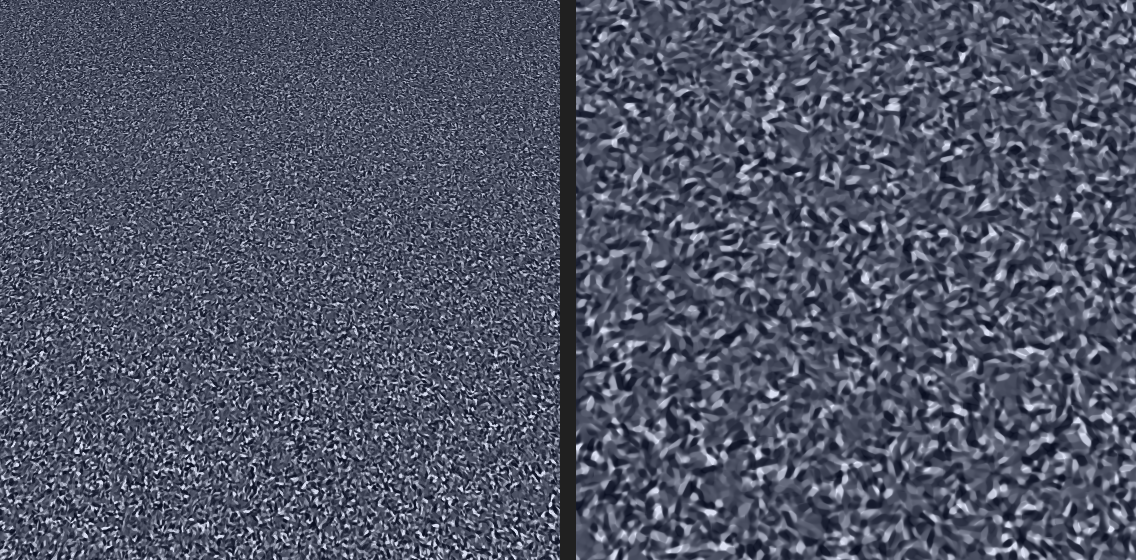
Left: the whole. Right: its middle third, enlarged.
A three.js fragment shader for this texture:

```glsl
// Short-pile blue-grey carpet seen at a slant, receding towards the top.
// Randomly turned soft fibres lie in the cells of a ground plane, a light and
// a dark one in each; their blend is normalised into a skewed tone range.

varying vec2 vUv;

vec3 hash3(vec2 cell) {
  vec3 p = fract(cell.xyx * vec3(0.1031, 0.1030, 0.0973));
  p += dot(p, p.yxz + 33.33);
  return fract((p.xxy + p.yzz) * p.zyx);
}

// Perspective: cells shrink upwards and flatten with distance
vec2 groundPlane(vec2 uv) {
  float depth = 1.0 / (2.4 - uv.y);
  return vec2((uv.x - 0.5) * depth, 2.0 * depth) * 310.0 + 400.0;
}

// Cellular noise of elongated fibres, with mean 0 and deviation near 1
float fibrePile(vec2 p) {
  vec2 home = floor(p);
  float shadeSum = 0.0;
  float powerSum = 0.004;
  for (int j = -1; j <= 1; j++) {
    for (int i = -1; i <= 1; i++) {
      vec2 cell = home + vec2(float(i), float(j));
      float cellShade = (hash3(cell + 1300.0).x - 0.5) * 3.46;
      for (int k = 0; k < 2; k++) {
        vec3 place = hash3(cell + float(k) * 517.0);
        vec3 look = hash3(cell + float(k) * 291.0 + 1900.0);
        float angle = place.z * 3.1416;
        vec2 along = vec2(cos(angle), sin(angle));
        vec2 offset = p - cell - place.xy;
        float u = dot(offset, along) / mix(0.45, 0.7, look.y);
        float v = dot(offset, vec2(-along.y, along.x)) / mix(0.18, 0.27, look.z);
        float weight = exp(-u * u - v * v);
        // The second fibre of a cell mirrors the first, so broad areas stay even
        shadeSum += weight * cellShade * (1.0 - 2.0 * float(k));
        powerSum += weight * weight;
      }
    }
  }
  return shadeSum / sqrt(powerSum);
}

void main() {
  float contrast = mix(1.28, 0.85, smoothstep(0.0, 1.0, vUv.y));
  float shade = fibrePile(groundPlane(vUv)) * contrast;

  // Faint broad wear
  shade += 0.04 * sin(vUv.x * 11.0 + 1.5 * sin(vUv.y * 9.0)) * sin(vUv.y * 14.0 + vUv.x * 4.0);

  // Skewed tones: many dark fibres, few bright tips
  float tone = 0.39 * exp(0.42 * shade) - 0.1;
  tone *= 1.0 - 0.08 * smoothstep(0.75, 1.0, vUv.y);
  vec3 colour = clamp(tone, 0.04, 0.86) + vec3(0.0, 0.02, 0.09);
  gl_FragColor = vec4(colour, 1.0);
}
```
